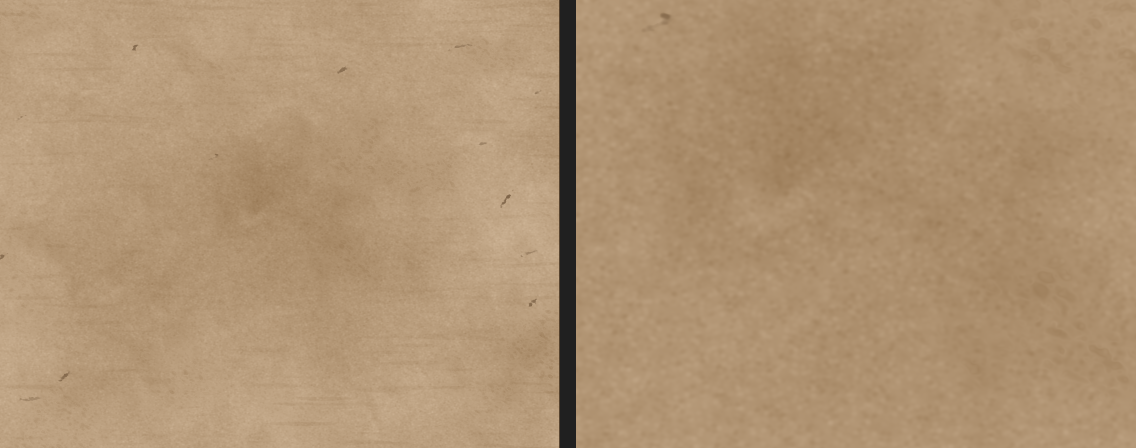
Left, the full canvas; right, a detail of the centre.
A Shadertoy shader for this texture:

```glsl
vec2 hash2(vec2 p) {
    vec3 q = fract(vec3(p.xyx) * vec3(0.1031, 0.1030, 0.0973));
    q += dot(q, q.yzx + 33.33);
    return fract((q.xx + q.yz) * q.zy);
}

// Soft cellular noise: a light or dark blob scattered in each cell
float blobs(vec2 p) {
    vec2 cell = floor(p), f = p - cell;
    float sum = 0.0;
    for (int y = -1; y <= 1; y++)
    for (int x = -1; x <= 1; x++) {
        vec2 o = vec2(x, y);
        vec2 d = o + hash2(cell + o) - f;
        float w = max(0.0, 1.0 - dot(d, d));
        sum += w * w * w * (2.0 * hash2(cell + o + 71.7).x - 1.0);
    }
    return sum;
}

mat2 turn(float a) {
    return mat2(cos(a), -sin(a), sin(a), cos(a));
}

void mainImage(out vec4 fragColor, in vec2 fragCoord) {
    vec2 p = fragCoord / iResolution.y;
    float aspect = iResolution.x / iResolution.y;
    vec2 warp = vec2(blobs(p * 9.0 + 5.0), blobs(p * 9.0 + 47.0));
    vec2 w = p + 0.035 * warp + 0.012 * blobs(p * 31.0 + 12.0);

    // Worn, darker middle inside paler margins
    vec2 fromMiddle = (w - vec2(0.5 * aspect, 0.54)) * turn(-0.2);
    float edge = smoothstep(0.08, 0.62, length(fromMiddle * vec2(0.9, 1.25)));
    float tone = mix(-0.72, 0.68, edge);

    // Cloudy stains from broad to small
    tone += 0.65 * blobs(w * 3.2 + 20.0);
    tone += 0.60 * blobs(w * 7.0 + 31.0);
    float mottle = blobs(w * turn(0.6) * vec2(14.0, 20.0) + 63.0);
    tone += 0.38 * mottle;
    tone += 0.28 * blobs(w * 42.0 + 9.0);

    // Fine grain, with rubbed dark specks gathered in clusters
    float speck = blobs(p * turn(0.5) * vec2(95.0, 150.0) + 80.0);
    float grain = blobs(p * vec2(230.0, 270.0) + 15.0);
    float cluster = smoothstep(0.1, 0.7, blobs(w * 6.0 + 90.0) - 0.4 * mottle);
    tone += 0.35 * speck + 0.62 * grain;
    tone -= 1.3 * cluster * smoothstep(0.0, 0.8, speck + 0.5 * grain);

    // Faint level fibres towards the margins
    float fibre = blobs(vec2(p.x * 7.0, (p.y + 0.004 * warp.y) * 110.0) + 33.0);
    tone -= 0.7 * edge * smoothstep(0.3, 0.9, fibre + 0.3 * speck);

    // Pale scuffs with a broken outline
    for (int i = 0; i < 8; i++) {
        vec2 r = hash2(vec2(float(i) * 7.3 + 2.0, 19.0));
        vec2 size = mix(vec2(0.022, 0.025), vec2(0.055, 0.011), r.y);
        vec2 q = (w - r * vec2(aspect, 1.0)) * turn(0.5 * r.x - 0.2);
        tone += 0.6 * smoothstep(1.2, 0.6, length(q / size) + 0.35 * speck);
    }

    // Small dark nicks, mostly slanting up to the right
    float nick = 0.0;
    for (int i = 0; i < 13; i++) {
        vec2 r = hash2(vec2(float(i) * 5.1 + 3.0, 42.0));
        vec2 s = hash2(vec2(float(i) * 3.7 + 8.0, 11.0));
        vec2 q = (p + 0.004 * warp - r * vec2(aspect, 1.0)) * turn(-0.1 - 0.9 * s.x);
        float d = length(q / vec2(mix(0.006, 0.023, s.y), 0.0035));
        nick = max(nick, smoothstep(1.2, 0.2, d + 0.8 * speck + 0.4 * grain) * (0.4 + 0.6 * s.x));
    }

    vec3 paper = vec3(0.713, 0.602, 0.473) + tone * vec3(0.036, 0.040, 0.044);
    paper = mix(paper, vec3(0.36, 0.26, 0.16), 0.65 * nick);

    // Dark rim along the right side
    float rim = smoothstep(0.0032, 0.0008, aspect - p.x);
    fragColor = vec4(mix(paper, vec3(0.22, 0.15, 0.08), 0.8 * rim), 1.0);
}
```
